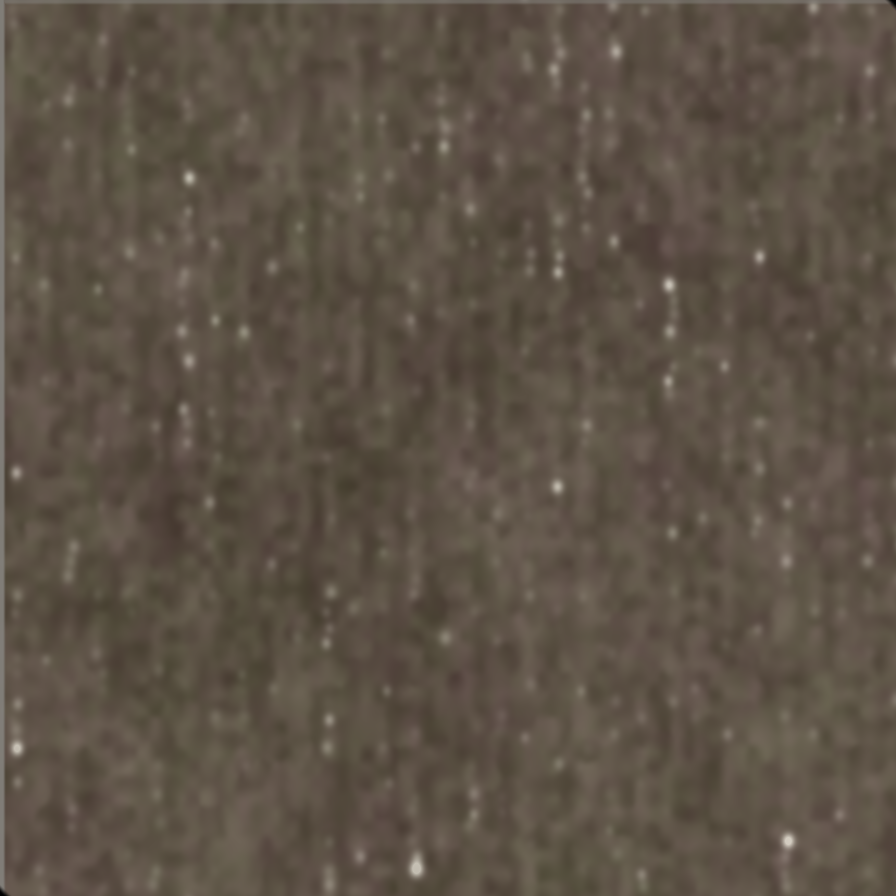
Reproduce this texture procedurally as a WebGL 1 fragment shader.

```glsl
precision highp float;
// Worn brown woven cloth: mottled vertical threads with runs of small pale flecks.
uniform vec2 u_resolution;

vec3 hash3(vec2 cell) {
  vec3 q = vec3(dot(cell, vec2(127.1, 311.7)),
                dot(cell, vec2(269.5, 183.3)),
                dot(cell, vec2(419.2, 371.9)));
  return fract(sin(q) * 43758.55);
}

// Smooth cellular noise: random values blended around jittered points, centred on zero.
vec3 cellBlend(vec2 p) {
  vec2 home = floor(p);
  vec3 total = vec3(0.0);
  float weightSum = 0.0;
  for (int j = -1; j <= 1; j++) {
    for (int i = -1; i <= 1; i++) {
      vec2 cell = home + vec2(float(i), float(j));
      vec2 offset = cell + 0.25 + 0.5 * hash3(cell + 57.0).xy - p;
      float weight = pow(max(0.0, 1.0 - dot(offset, offset) / 1.56), 3.0);
      total += weight * hash3(cell);
      weightSum += weight;
    }
  }
  return total / weightSum - 0.5;
}

// Pale flecks sit on the threads and gather in short vertical runs.
float flecks(vec2 uv) {
  vec2 grid = vec2(31.4, 58.0);
  vec2 home = floor(uv * grid);
  float light = 0.0;
  for (int j = -2; j <= 2; j++) {
    for (int i = -1; i <= 1; i++) {
      vec2 cell = home + vec2(float(i), float(j));
      vec3 rnd = hash3(cell + 13.0);
      float run = hash3(vec2(cell.x, floor(cell.y / 4.0)) + 91.0).x;
      vec2 center = (cell + vec2(0.36, 0.25) + vec2(0.28, 0.5) * rnd.xy) / grid;
      vec2 d = (uv - center) / (vec2(0.0064, 0.0077) * (0.85 + 0.3 * rnd.y));
      float strength = 0.37 * pow(rnd.z, 9.0) * (0.25 + 1.1 * pow(run, 4.0));
      strength += 0.17 * smoothstep(0.93, 0.98, run) * rnd.x;
      light += strength * exp(-dot(d, d));
    }
  }
  return light;
}

void main() {
  vec2 uv = gl_FragCoord.xy / u_resolution;

  // Broad stains, soft blotches, thread streaks and fine grain
  vec3 stain = cellBlend(uv * vec2(6.0, 5.0) + 7.0);
  vec3 blotch = cellBlend(uv * vec2(18.0, 14.0) + 83.0);
  vec3 streak = cellBlend(uv * vec2(42.0, 19.0) + 31.0);
  vec3 grain = cellBlend(uv * vec2(72.0, 60.0) + 170.0);
  float shade = 0.04 * stain.x + 0.045 * blotch.x + 0.05 * streak.x + 0.1 * grain.x;
  shade += 0.007 * cos(6.2832 * (uv.x * 31.4 - 0.5));

  // Olive to mauve drift of the dye
  float tint = 0.5 * stain.y + 0.6 * blotch.y + 0.6 * streak.y + 0.8 * grain.y;
  vec3 color = vec3(0.353, 0.311, 0.263) + shade * vec3(1.0, 0.98, 0.95);
  color += tint * vec3(0.017, -0.014, 0.02);
  color += min(flecks(uv), 0.45) * vec3(0.95, 1.0, 0.99);

  // Thin pale rim on the left and top, dark clipped corners
  float rim = max(1.0 - smoothstep(0.003, 0.007, uv.x),
                  0.6 * smoothstep(0.994, 0.998, uv.y));
  color = mix(color, vec3(0.52, 0.51, 0.49), 0.9 * rim);
  float corner = min(uv.x + uv.y, 2.0 - uv.x - uv.y);
  color *= smoothstep(0.004, 0.014, corner);

  gl_FragColor = vec4(color, 1.0);
}
```
